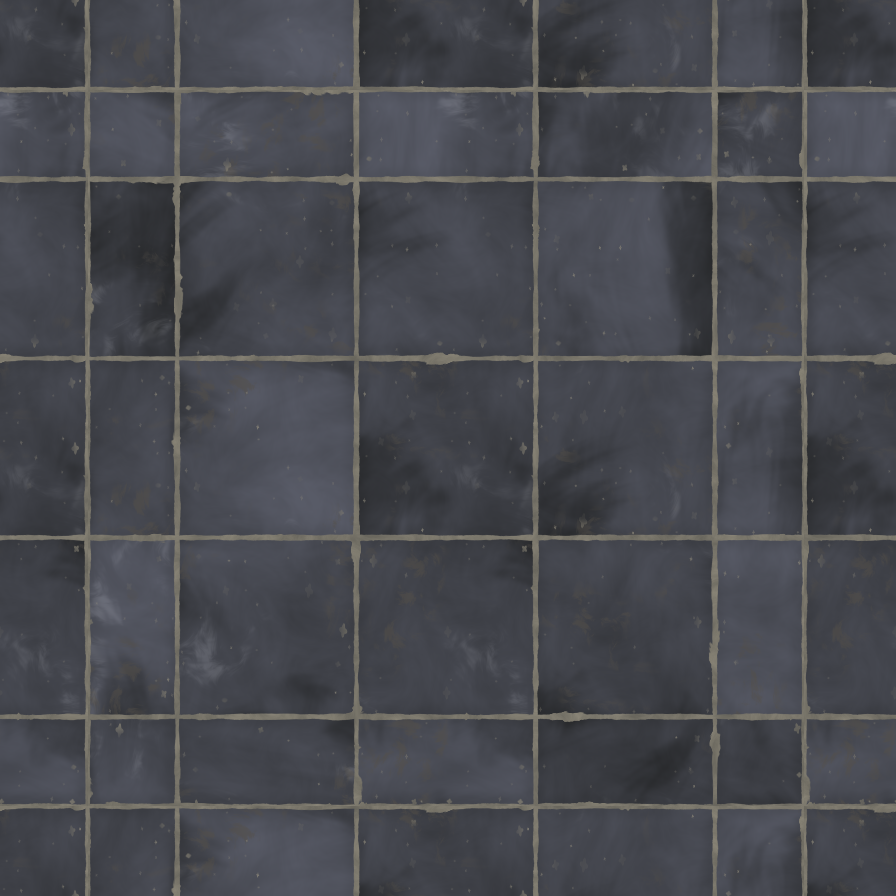
A Shadertoy shader for this texture:

```glsl
// Worn slate-blue floor tiles, large and half sized, with uneven sandy grout.

#define UNITS 10.0                        // half-tile units across the canvas
#define SHIFT vec2(0.022, 0.0)            // offset of the grid, in units
#define GROUT_HALF 0.029                  // half width of the joints, in units
#define TILE_VARIATION 0.5                // tone difference between tiles
#define CLOUD_STRENGTH 0.36               // smoky tone change within a tile
#define SPECK_SHARE 0.12                  // share of cells holding a speck
#define CHIP_SHARE 0.22                   // share of cells holding a chip
#define TILE_DARK vec3(0.215, 0.222, 0.243)
#define TILE_LIGHT vec3(0.325, 0.335, 0.378)
#define STAIN vec3(0.33, 0.31, 0.28)
#define GROUT_DARK vec3(0.41, 0.40, 0.365)
#define GROUT_LIGHT vec3(0.55, 0.53, 0.475)

vec2 hash2(vec2 p) {
    vec3 q = fract(p.xyx * vec3(0.1031, 0.1030, 0.0973));
    q += dot(q, q.yzx + 33.33);
    return fract((q.xx + q.yz) * q.zy);
}

// Layered, warped sines, roughly -1 to 1
float smoke(vec2 p) {
    float sum = 0.0, amplitude = 0.65;
    for (int i = 0; i < 6; i++) {
        p = mat2(0.8, -0.6, 0.6, 0.8) * p * 1.8 + 2.3;
        p += 0.8 * sin(p.yx * 0.7 + float(i));
        sum += amplitude * sin(p.x) * sin(p.y);
        amplitude *= 0.62;
    }
    return sum;
}

// One small rough spot in some of the cells; size is the largest radius in cells
float spots(vec2 p, float share, float size, float blur) {
    vec2 cell = floor(p);
    vec2 centre = 0.3 + 0.4 * hash2(cell + 7.0);
    vec2 pick = hash2(cell + 53.0);
    vec2 d = fract(p) - centre;
    d.x *= 0.8 + pick.y;
    float ragged = 0.25 * size * sin(4.0 * atan(d.y, d.x) + 9.0 * pick.y);
    float radius = size * mix(0.35, 1.0, pick.y * pick.y) + ragged * pick.y;
    return (1.0 - smoothstep(-blur, blur, length(d) - radius)) * step(pick.x, share);
}

void mainImage(out vec4 fragColor, in vec2 fragCoord) {
    float pixel = UNITS / iResolution.y;

    // The border tiles are the two halves of the middle tile
    vec2 p = fragCoord / iResolution.xy * UNITS + SHIFT;
    p += 0.5 * UNITS * (step(p, vec2(1.0)) - step(vec2(9.0), p));

    // Half-size tiles lie at both ends of the range 1 to 9
    vec2 narrow = max(step(p, vec2(2.0)), step(vec2(8.0), p));
    vec2 corner = mix(2.0 * floor(p * 0.5), floor(p), narrow);
    vec2 size = 2.0 - narrow;
    vec2 side = min(p - corner, corner + size - p);
    float edge = min(side.x, side.y);

    // Smoky glaze, shifted to a new place for each tile
    vec2 seed = hash2(corner + 3.0);
    vec2 q = p + 19.0 * seed;
    float cloud = smoke(q * 0.65);
    float fine = smoke(q * 3.1 + 5.0);
    float burn = smoothstep(0.15, 0.85, smoke(q * 0.5 + 31.0));
    float tone = 0.58 + TILE_VARIATION * (seed.x - 0.5) + CLOUD_STRENGTH * cloud;
    tone += 0.11 * fine - 0.65 * burn;
    tone -= 0.18 * (1.0 - smoothstep(0.02, 0.2, edge));
    vec3 color = mix(TILE_DARK, TILE_LIGHT, clamp(tone, -0.55, 1.2));

    // Brown stains and pale scuffs
    float worn = smoothstep(0.25, 0.8, smoke(q * 0.8 + 71.0));
    float grain = smoothstep(0.05, 0.75, smoke(q * 6.0));
    color = mix(color, STAIN, 0.5 * worn * grain);
    float scuff = smoothstep(0.4, 0.9, smoke(q * 0.9 + 113.0));
    color += 0.09 * scuff * smoothstep(-0.2, 0.8, fine);

    // Fine specks and larger chips, the chips mostly close to the joints
    float speck = spots(p * 6.0, SPECK_SHARE, 0.14, 6.0 * pixel);
    color = mix(color, GROUT_LIGHT, speck * (0.3 + 0.45 * grain));
    float nearJoint = 1.0 - smoothstep(0.08, 0.24, edge);
    float chip = spots(p * 2.5 + 11.0, CHIP_SHARE, 0.17, 2.5 * pixel);
    chip *= mix(0.15, 0.8, nearJoint);

    // Joints with a wavering rim that bulges here and there
    float rim = smoke(p * 3.7);
    float bulge = smoothstep(0.45, 1.0, smoke(p * 1.9 + 47.0));
    float halfWidth = GROUT_HALF + 0.011 * rim + 0.035 * bulge;
    float joint = 1.0 - smoothstep(-0.7 * pixel, 0.7 * pixel, edge - halfWidth);
    float sand = 0.45 + 0.4 * smoke(p * 5.3 + 23.0);
    vec3 grout = mix(GROUT_DARK, GROUT_LIGHT, clamp(sand, 0.0, 1.0));
    color = mix(color, grout, max(joint, chip));

    fragColor = vec4(clamp(color, 0.0, 1.0), 1.0);
}
```
